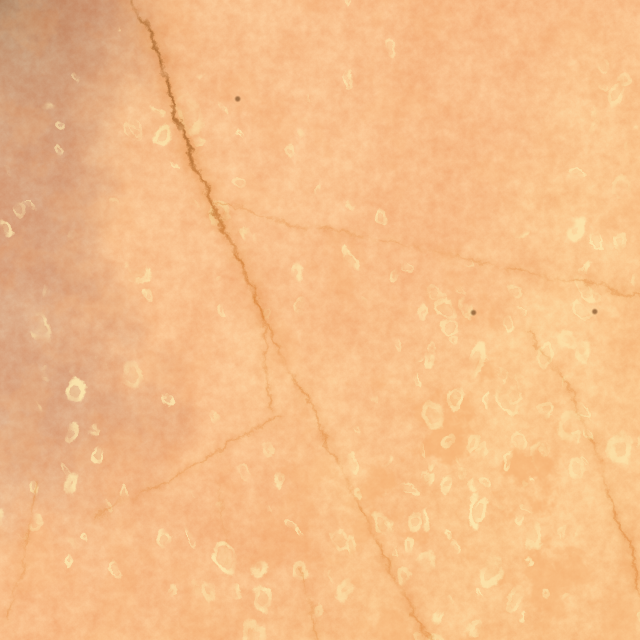
This texture is drawn by a Shadertoy shader. Its source:

```glsl
// Peach marble slab with rusty cracks, a greyish stain and pale ring-shaped fossils.
#define BASE_COLOR   vec3(0.976, 0.748, 0.545)
#define PALE_COLOR   vec3(0.988, 0.905, 0.680)
#define YELLOW_COLOR vec3(0.985, 0.785, 0.550)
#define STAIN_COLOR  vec3(0.855, 0.645, 0.505)
#define RUST_COLOR   vec3(0.880, 0.550, 0.260)
#define DARK_COLOR   vec3(0.520, 0.340, 0.180)
#define MOTTLE       0.068
#define CRACK_WIDTH  0.0030
#define CRACK_WANDER 0.010
#define FOSSIL_CELLS 15.0
#define FOSSIL_SHARE 0.08

const int CRACKS = 11;

// Crack end points: start.xy, end.xy
const vec4 crackLine[CRACKS] = vec4[](
    vec4(0.20, 1.02, 0.305, 0.74), vec4(0.305, 0.74, 0.414, 0.50),
    vec4(0.414, 0.50, 0.68, -0.02), vec4(0.34, 0.68, 1.02, 0.53),
    vec4(0.414, 0.50, 0.425, 0.36), vec4(0.43, 0.345, 0.15, 0.19),
    vec4(0.83, 0.49, 0.93, 0.31), vec4(0.93, 0.31, 1.01, 0.04),
    vec4(0.06, 0.25, 0.015, 0.03), vec4(0.47, 0.11, 0.50, -0.01),
    vec4(0.34, 0.25, 0.355, 0.12));
const float crackStrength[CRACKS] = float[](
    1.0, 0.95, 0.65, 0.50, 0.55, 0.45, 0.45, 0.70, 0.45, 0.45, 0.25);

vec2 hash2(vec2 p) {
    vec3 q = fract(p.xyx * vec3(0.1031, 0.1030, 0.0973));
    q += dot(q, q.yzx + 33.33);
    return fract((q.xx + q.yz) * q.zy);
}

mat2 rotation(float a) {
    float c = cos(a), s = sin(a);
    return mat2(c, s, -s, c);
}

// Layered, folded sines, about -0.8 to 0.8
float waves(vec2 p) {
    float sum = 0.0, amplitude = 0.5;
    mat2 turn = rotation(1.1) * 1.85;
    for (int i = 0; i < 6; i++) {
        p = turn * p + 1.7;
        vec2 q = p + 1.1 * sin(p.yx * 0.83 + float(i));
        sum += amplitude * sin(q.x) * sin(q.y);
        amplitude *= 0.66;
    }
    return sum;
}

vec2 waves2(vec2 p) {
    return vec2(waves(p), waves(p.yx + 23.7));
}

float segmentDistance(vec2 p, vec2 a, vec2 b) {
    vec2 d = b - a;
    return length(p - a - d * clamp(dot(p - a, d) / dot(d, d), 0.0, 1.0));
}

// Tilted oval shells, some hollow, some broken, some filled
float fossils(vec2 p, float cells, float share, float seed) {
    vec2 g = p * cells;
    float cover = 0.0;
    for (int y = -1; y <= 1; y++)
    for (int x = -1; x <= 1; x++) {
        vec2 id = floor(g) + vec2(x, y);
        vec2 place = hash2(id + seed);
        vec2 form = hash2(id + seed + 57.0);
        vec2 kind = hash2(id + seed + 131.0);
        vec2 d = rotation(1.3 * form.x - 0.9) * (g - id - place);
        d.x /= mix(0.38, 0.85, form.y);
        float radius = mix(0.13, 0.38, kind.y * kind.y);
        float thickness = mix(0.04, 0.11, form.x);
        float ring = abs(length(d) - radius);
        float shell = 1.0 - smoothstep(thickness * 0.5, thickness + 0.05, ring);
        float gap = smoothstep(-0.9, 0.3, sin(atan(d.y, d.x) + 40.0 * place.x) + form.y);
        float fill = 0.35 * (1.0 - smoothstep(radius * 0.5, radius, length(d)));
        float present = 1.0 - smoothstep(share - 0.06, share + 0.02, kind.x);
        cover = max(cover, present * max(shell * gap, fill) * mix(0.55, 1.0, place.y));
    }
    return cover;
}

// x: rusty halo, y: thin core, z: dark upper core
vec3 cracks(vec2 p) {
    vec2 q = p + CRACK_WANDER * waves2(p * 9.0) + 0.006 * waves2(p * 50.0);
    float patchy = 0.75 + 0.9 * waves(p * 18.0 + 5.0);
    vec3 result = vec3(0.0);
    for (int i = 0; i < CRACKS; i++) {
        float s = crackStrength[i];
        float d = segmentDistance(q, crackLine[i].xy, crackLine[i].zw);
        float core = s * (1.0 - smoothstep(0.0, CRACK_WIDTH * (0.8 + s), d));
        float halo = s * exp(-d / (CRACK_WIDTH * (1.0 + 3.2 * s)));
        float dark = core * smoothstep(0.8, 1.0, s) * smoothstep(0.45, 0.9, p.y);
        result = max(result, vec3(halo, core, dark));
    }
    return result * clamp(patchy, 0.2, 1.0);
}

void mainImage(out vec4 fragColor, in vec2 fragCoord) {
    vec2 p = fragCoord / iResolution.xy;
    float cloud = waves(p * 3.0);
    float patches = waves(p * 9.0 + 8.0);
    float mottle = waves(p * 26.0 + 3.0);
    float grain = waves(p * 80.0);

    // Stone body: warm lower right, greyish left side
    float warm = smoothstep(0.75, 1.60, p.x + 0.9 * (1.0 - p.y) + 0.25 * cloud);
    vec3 color = mix(BASE_COLOR, YELLOW_COLOR, 0.8 * warm);
    float stain = 1.0 - smoothstep(0.04, 0.30, p.x + 0.10 * cloud + 0.05 * patches);
    stain *= smoothstep(0.10, 0.42, p.y + 0.08 * patches);
    color = mix(color, STAIN_COLOR, 0.95 * stain);
    float corner = exp(-9.0 * length(p - vec2(0.0, 1.0)));
    color -= 0.16 * corner * vec3(1.0, 0.7, 0.6);
    float tone = 0.45 * cloud + 0.40 * patches + 0.50 * mottle + 0.60 * grain;
    color += MOTTLE * tone * vec3(0.28, 0.85, 0.95);

    // Fossils, crowded at the lower right with orange stone between them
    vec2 crowdOffset = (p - vec2(0.75, 0.23)) / vec2(0.24, 0.25);
    float crowd = exp(-dot(crowdOffset, crowdOffset));
    float orange = smoothstep(0.05, 0.6, waves(p * 12.0 + 31.0)) * (0.25 + 0.75 * crowd);
    color = mix(color, RUST_COLOR + vec3(0.08, 0.13, 0.17), 0.65 * orange);
    float share = FOSSIL_SHARE + 0.60 * crowd + 0.38 * waves(p * 4.0 + 11.0);
    vec2 bent = p + 0.008 * waves2(p * 24.0);
    float shells = fossils(bent, FOSSIL_CELLS, share, 3.0);
    shells = max(shells, 0.9 * fossils(bent, FOSSIL_CELLS * 1.6, share, 211.0));
    shells *= clamp(0.85 + 0.7 * mottle, 0.25, 1.0);
    color = mix(color, PALE_COLOR, 0.95 * shells);

    // Cracks
    vec3 crack = cracks(p);
    color = mix(color, RUST_COLOR, clamp(0.50 * crack.x + 0.45 * crack.y, 0.0, 0.9));
    color = mix(color, DARK_COLOR, 0.50 * crack.z);

    // Rare dark specks
    vec2 cell = floor(p * 9.0);
    vec2 spot = 0.2 + 0.6 * hash2(cell + 77.0);
    float speck = 1.0 - smoothstep(0.015, 0.055, length(fract(p * 9.0) - spot));
    color = mix(color, DARK_COLOR, 0.75 * speck * step(hash2(cell + 19.0).x, 0.04));

    fragColor = vec4(min(color, vec3(0.988, 0.95, 0.80)), 1.0);
}
```
